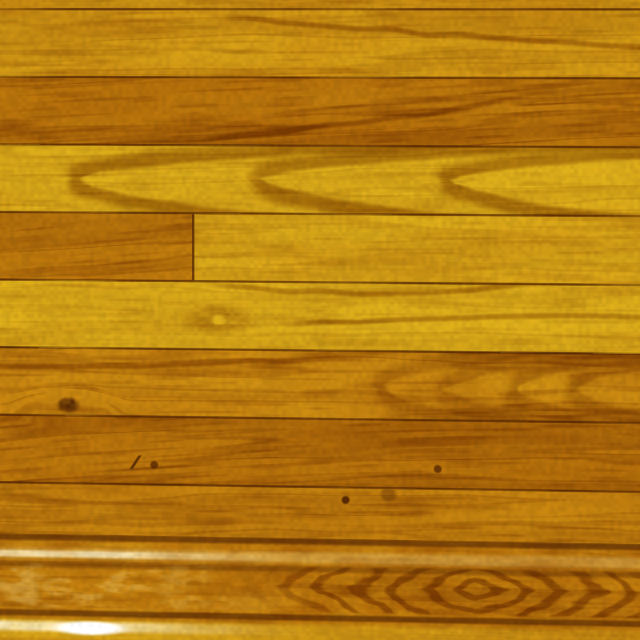
Reproduce this texture procedurally as a three.js fragment shader.

```glsl
// Varnished golden wood planks with grain, arches and knots, above a glossy moulding.
varying vec2 vUv;

const vec3 BROWN = vec3(0.66, 0.39, 0.03);
const vec3 AMBER = vec3(0.76, 0.51, 0.06);
const vec3 GOLD = vec3(0.84, 0.66, 0.1);
const vec3 TAN = vec3(0.82, 0.64, 0.29);
const vec3 CREAM = vec3(0.97, 0.92, 0.76);
const vec3 GRAIN = vec3(0.74, 0.62, 0.35);
const vec3 DARK = vec3(0.3, 0.13, 0.01);
const float PLANK = 0.1056;
const float FIRST_SEAM = 0.0143;
const float JOINT_X = 0.302;

float hash(vec2 p) {
  vec3 q = fract(p.xyx * 0.1031);
  q += dot(q, q.yzx + 33.33);
  return fract((q.x + q.y) * q.z);
}

float noise(vec2 p) {
  vec2 i = floor(p), f = fract(p), e = vec2(1, 0);
  f = f * f * (3.0 - 2.0 * f);
  return mix(mix(hash(i), hash(i + e), f.x), mix(hash(i + e.yx), hash(i + 1.0), f.x), f.y);
}

float fbm(vec2 p) {
  return 0.55 * noise(p) + 0.3 * noise(p * 2.1 + 7.0) + 0.15 * noise(p * 4.3 + 19.0);
}

// Soft mask: 1 within radius, 0 past radius + blur
float within(float dist, float radius, float blur) {
  return 1.0 - smoothstep(radius, radius + blur, abs(dist));
}

vec3 woodColor(float tone) {
  vec3 low = mix(BROWN, AMBER, clamp(2.0 * tone, 0.0, 1.0));
  return mix(low, GOLD, clamp(2.0 * tone - 1.0, 0.0, 1.0));
}

vec3 stain(vec3 color, float grain) {
  return color * mix(vec3(1), GRAIN, clamp(grain, 0.0, 1.2));
}

float plankTone(float row, bool leftBoard) {
  if (row < 0.5) return 0.68;
  if (row < 1.5) return 0.2;
  if (row == 3.0) return leftBoard ? 0.32 : 0.88;
  if (row < 4.5) return 1.0;
  if (row < 5.5) return 0.46;
  return row < 6.5 ? 0.16 : 0.4;
}

// Long fibres: contour lines, broad bands and fine pores
float fibres(vec2 p, float seed, float slope) {
  vec2 q = vec2(p.x, p.y + slope * p.x) + seed * vec2(3.7, 1.3);
  float field = fbm(q * vec2(2.5, 42));
  float pores = smoothstep(0.5, 0.95, noise(q * vec2(13, 175)));
  return 0.45 * within(field - 0.5, 0.01, 0.07) + 0.5 * pores + 0.5 * smoothstep(0.4, 0.8, field);
}

// Growth line opening to the right; v is height across the plank
float arch(vec2 p, float v, float tip, float bend) {
  float field = p.x - tip - bend * v * v + 0.05 * (fbm(p * vec2(12, 38)) - 0.5);
  float dist = field / length(vec2(1, 2.0 * bend * v / PLANK));
  return within(dist, 0.004, 0.013) * smoothstep(tip - 0.03, tip + 0.01, p.x);
}

// Bowed dark line from a to b
float streak(vec2 p, vec2 a, vec2 b, float sag) {
  float t = (p.x - a.x) / (b.x - a.x);
  float y = mix(a.y, b.y, t) + 4.0 * sag * t * (1.0 - t) + 0.006 * (noise(p * vec2(18, 3)) - 0.5);
  return 0.7 * within(p.y - y, 0.001, 0.006) * within(t - 0.5, 0.35, 0.15);
}

float spot(vec2 p, vec2 center, vec2 radius) {
  return within(length((p - center) / radius), 0.55, 0.6);
}

vec3 floorPlanks(vec2 p) {
  float f = (p.y - FIRST_SEAM) / PLANK;
  float row = floor(f), v = fract(f) - 0.5;
  bool leftBoard = row == 3.0 && p.x < JOINT_X;
  float tone = plankTone(row, leftBoard);
  float slope = row == 6.0 || leftBoard ? 0.1 - 0.05 * p.x : row == 1.0 ? 0.05 : 0.01;
  vec2 knot = vec2(0.107, 0.6315), paleKnot = vec2(0.342, 0.4955);
  float pull = 0.02 * spot(p, knot, vec2(0.09, 0.035));
  float grain = fibres(p + vec2(0, pull), row, slope) * mix(0.9, 0.42, tone);
  // Nested arches on the third and sixth planks
  for (int i = 0; i < 4; i++) {
    float n = float(i);
    if (row == 2.0 && i < 3) grain += 0.8 * arch(p, v, 0.11 + 0.29 * n, v < 0.0 ? 1.7 : 0.9);
    if (row == 5.0) grain += 0.5 * arch(p, v - 0.03, 0.59 + 0.1 * n, 0.75);
  }
  grain += streak(p, vec2(0.3, 0.02), vec2(1.1, 0.078), 0.005);
  grain += streak(p, vec2(0.2, 0.223), vec2(0.85, 0.146), 0.008);
  grain += streak(p, vec2(0.3, 0.437), vec2(0.85, 0.435), 0.016);
  grain += streak(p, vec2(0.42, 0.503), vec2(1.1, 0.485), -0.006);
  grain += streak(p, vec2(-0.1, 0.57), vec2(0.62, 0.546), 0.008);
  grain += 0.8 * spot(p, paleKnot, vec2(0.06, 0.024)) * fbm(p * vec2(50, 90));
  grain -= 0.4 * spot(p, paleKnot, vec2(0.012, 0.01));
  vec3 color = stain(woodColor(tone + 0.35 * fbm(p * vec2(6, 25)) - 0.17), grain);
  // Seams, end joint, knot and dents
  float seam = within((0.5 - abs(v)) * PLANK, 0.0005, 0.0025) * (0.35 + 0.5 * noise(p * vec2(9, 2)));
  float marks = row == 3.0 ? 0.8 * within(p.x - JOINT_X, 0.0007, 0.002) : 0.0;
  marks = max(marks, spot(p, knot, vec2(0.018, 0.013)) * (0.55 + 0.4 * noise(p * 150.0)));
  marks += 0.8 * within(p.x - 0.212 + 0.65 * (p.y - 0.719), 0.001, 0.003) * within(p.y - 0.719, 0.009, 0.003);
  marks += 0.75 * (spot(p, vec2(0.241, 0.723), vec2(0.007)) + spot(p, vec2(0.684, 0.723), vec2(0.007)));
  marks += 0.9 * spot(p, vec2(0.54, 0.773), vec2(0.007)) + 0.35 * spot(p, vec2(0.607, 0.763), vec2(0.014));
  return mix(color, DARK, max(seam, marks));
}

vec3 moulding(vec2 p) {
  float wear = fbm(p * vec2(22, 60)), left = 1.0 - smoothstep(0.1, 0.5, p.x);
  vec3 color = woodColor(0.6 * wear - 0.08 + 0.2 * left);
  // Diamond growth rings on the flat face
  vec2 q = abs(p - vec2(0.742, 0.908)) * vec2(1, 2.6);
  float r = mix(length(q), q.x + q.y, 0.5) + 0.06 * (fbm(p * vec2(12, 30)) - 0.5);
  float face = within(p.y - 0.912, 0.032, 0.006);
  float rings = face * within(fract(r / 0.055) - 0.5, 0.08, 0.2) * within(r, 0.25, 0.15);
  color = stain(color, 0.6 * fibres(p, 9.0, 0.0) + 0.85 * rings);
  color = mix(color, TAN, 0.6 * left * face * smoothstep(0.45, 0.7, wear));
  // Grooves and reflections along the rails
  float groove = within(p.y - 0.838, 0.002, 0.006) + within(p.y - 0.956, 0.002, 0.005);
  color = mix(color, DARK, 0.6 * groove + 0.35 * within(p.y - 0.881, 0.001, 0.007));
  color = mix(color, TAN, within(p.y - 0.863, 0.004, 0.009) * (0.35 + 0.5 * wear));
  color = mix(color, GOLD, within(p.y - 0.982, 0.01, 0.012) * (0.8 - 0.4 * p.x));
  float glare = within(p.y - 0.864, 0.002, 0.006) + within(p.y - 0.977, 0.003, 0.009);
  color = mix(color, CREAM, glare * left * (0.5 + 0.5 * wear));
  return mix(color, vec3(1), spot(p, vec2(0.14, 0.979), vec2(0.06, 0.012)));
}

void main() {
  // Measured downward, with seams dropping slightly to the right
  vec2 p = vec2(vUv.x, (1.0 - vUv.y) / (1.0 + 0.02 * vUv.x));
  vec3 color = mix(floorPlanks(p), moulding(p), smoothstep(0.832, 0.834, p.y));
  gl_FragColor = vec4(color * (0.96 + 0.1 * noise(p * 160.0)), 1);
}
```
